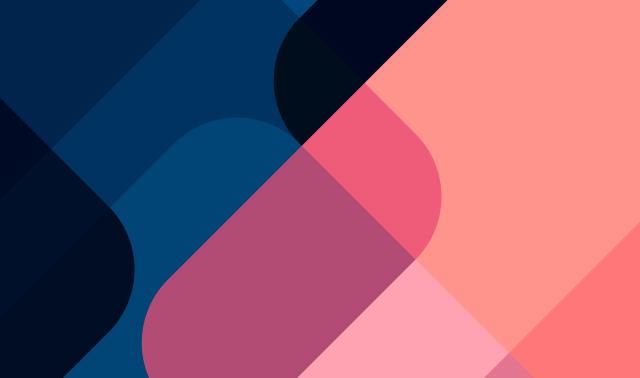
A WebGL 1 fragment shader for this background:

```glsl
precision highp float;
// Flat diagonal panels with rounded corners: navy and blue at the left,
// coral and pink at the right. Everything lives on two 45 degree axes,
// and each panel is a half plane or a quarter-rounded corner.

uniform vec2 u_resolution;

const float RADIUS = 0.333;

// Smooth coverage of the region where the diagonal coordinate is positive.
float cover(float v) {
  return clamp(0.5 + v * u_resolution.y * 0.7071, 0.0, 1.0);
}

// Coverage of the quadrant a > 0, b > 0 with its corner rounded.
float corner(float a, float b) {
  vec2 inset = RADIUS - vec2(a, b);
  float outside = length(max(inset, 0.0)) + min(max(inset.x, inset.y), 0.0);
  return cover(RADIUS - outside);
}

void main() {
  // Canvas heights from the top left; s grows down-right, d grows up-right.
  vec2 p = gl_FragCoord.xy / u_resolution.y;
  float s = p.x + 1.0 - p.y;
  float d = p.x - 1.0 + p.y;

  float band1 = cover(s - 0.530);
  float band2 = cover(s - 0.840);
  float upper = cover(d - 0.745);
  float right = cover(d - 0.413);
  float low = cover(s - 1.786);
  float lowest = cover(s - 2.280);

  // Blue bands and the rounded bright panel.
  vec3 blue = mix(vec3(0.0, 0.14, 0.295), vec3(0.0, 0.20, 0.375), band1);
  blue = mix(blue, vec3(0.0, 0.27, 0.46), corner(s - 0.840, 0.413 - d));
  blue = mix(blue, vec3(0.0, 0.28, 0.49), upper);

  // Near-black panels at the top and at the left.
  vec3 topDark = mix(vec3(0.0, 0.05, 0.11), vec3(0.0, 0.03, 0.13), upper);
  vec3 leftDark = mix(vec3(0.0, 0.04, 0.14), vec3(0.0, 0.062, 0.17), band1);
  leftDark = mix(leftDark, vec3(0.0, 0.05, 0.135), band2);
  vec3 color = mix(blue, topDark, corner(s - 0.840, d - 0.413));
  color = mix(color, leftDark, corner(1.166 - s, -0.259 - d));

  // Warm side, split by the falling diagonal.
  vec3 coral = mix(vec3(1.0, 0.58, 0.55), vec3(0.935, 0.36, 0.475),
                   corner(1.786 - s, 0.745 - d));
  coral = mix(coral, vec3(1.0, 0.47, 0.475), lowest);
  vec3 rose = mix(vec3(0.70, 0.30, 0.46), vec3(1.0, 0.64, 0.70), low);
  rose = mix(rose, vec3(0.895, 0.46, 0.57), lowest);
  vec3 warm = mix(rose, coral, right);

  color = mix(color, warm, corner(s - 1.184, d + 0.629));
  gl_FragColor = vec4(color, 1.0);
}
```
